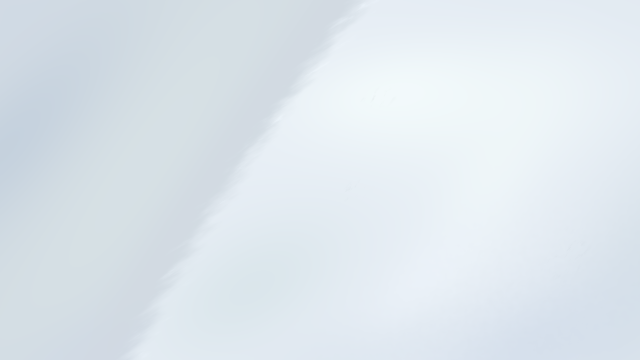
Give the GLSL for this texture, as a Shadertoy shader.

```glsl
// Pale frosted wash: a cool grey slope meets a bright snowy field along a feathered diagonal edge.
#define SHADE_COLOR vec3(0.825, 0.863, 0.889)
#define SNOW_COLOR vec3(0.905, 0.932, 0.960)
#define EDGE_SOFTNESS 0.034
#define TUFT_REACH 0.050
#define TUFT_SCALE vec2(9.0, 36.0)
#define TUFT_ANGLE 0.55
#define GRAIN_AMOUNT 0.012

vec2 hashGradient(vec2 cell) {
    vec2 h = vec2(dot(cell, vec2(127.1, 311.7)), dot(cell, vec2(269.5, 183.3)));
    return 2.0 * fract(sin(h) * 43758.5) - 1.0;
}

float gradientNoise(vec2 p) {
    vec2 i = floor(p), f = fract(p);
    vec2 u = f * f * f * (f * (f * 6.0 - 15.0) + 10.0);
    float a = dot(hashGradient(i), f);
    float b = dot(hashGradient(i + vec2(1, 0)), f - vec2(1, 0));
    float c = dot(hashGradient(i + vec2(0, 1)), f - vec2(0, 1));
    float d = dot(hashGradient(i + vec2(1, 1)), f - vec2(1, 1));
    return mix(mix(a, b, u.x), mix(c, d, u.x), u.y);
}

float fbm(vec2 p) {
    float sum = 0.0, gain = 0.6;
    for (int i = 0; i < 4; i++) {
        sum += gain * gradientNoise(p);
        p = p * 2.03 + 17.3;
        gain *= 0.5;
    }
    return sum;
}

vec2 rotate(vec2 p, float angle) {
    float c = cos(angle), s = sin(angle);
    return vec2(c * p.x + s * p.y, c * p.y - s * p.x);
}

// Soft elliptical weight, long axis turned by angle
float glow(vec2 p, vec2 center, vec2 radius, float angle) {
    vec2 q = rotate(p - center, angle) / radius;
    return exp(-dot(q, q));
}

// Signed distance to the diagonal edge, positive on the snow side
float edgeDistance(vec2 p) {
    return (p.x - 0.358 - 0.52 * p.y - 0.13 * p.y * p.y) * 0.85;
}

vec3 shadeSide(vec2 p, float d) {
    vec3 col = SHADE_COLOR;
    col = mix(col, vec3(0.845, 0.885, 0.899), 0.8 * glow(p, vec2(0.40, 0.55), vec2(0.70, 0.16), 0.97));
    col = mix(col, vec3(0.758, 0.809, 0.862), 0.8 * glow(p, vec2(0.02, 0.60), vec2(0.42, 0.14), 0.87));
    col = mix(col, vec3(0.815, 0.850, 0.898), 0.7 * glow(p, vec2(0.0, 1.0), vec2(0.26, 0.20), 0.8));
    col = mix(col, vec3(0.812, 0.850, 0.902), 0.7 * glow(p, vec2(0.27, 0.0), vec2(0.24, 0.12), 0.3));
    float rim = (d + 0.06) / 0.07;
    return mix(col, vec3(0.820, 0.850, 0.884), 0.7 * exp(-rim * rim));
}

vec3 snowSide(vec2 p) {
    vec3 col = SNOW_COLOR;
    col = mix(col, vec3(0.882, 0.914, 0.945), 0.8 * glow(p, vec2(1.70, 1.0), vec2(0.60, 0.20), -0.1));
    // Bright snow
    col = mix(col, vec3(0.938, 0.968, 0.976), 0.9 * glow(p, vec2(1.30, 0.70), vec2(0.42, 0.18), 0.1));
    col = mix(col, vec3(0.938, 0.968, 0.976), 0.8 * glow(p, vec2(1.37, 0.52), vec2(0.30, 0.12), 1.1));
    col = mix(col, vec3(0.955, 0.984, 0.987), 0.8 * glow(p, vec2(1.09, 0.74), vec2(0.24, 0.11), 0.15));
    // Cool hollows
    col = mix(col, vec3(0.853, 0.899, 0.919), 0.9 * glow(p, vec2(0.70, 0.20), vec2(0.30, 0.16), 0.55));
    col = mix(col, vec3(0.868, 0.903, 0.938), 0.8 * glow(p, vec2(0.95, 0.0), vec2(0.32, 0.12), 0.2));
    col = mix(col, vec3(0.832, 0.874, 0.906), 0.9 * glow(p, vec2(1.80, 0.22), vec2(0.50, 0.22), 1.1));
    col = mix(col, vec3(0.832, 0.872, 0.921), 0.9 * glow(p, vec2(1.50, 0.04), vec2(0.38, 0.15), 0.4));
    return mix(col, vec3(0.922, 0.948, 0.975), 0.8 * glow(p, vec2(1.20, 0.25), vec2(0.20, 0.07), 0.75));
}

void mainImage(out vec4 fragColor, in vec2 fragCoord) {
    vec2 p = fragCoord / iResolution.y;
    float d = edgeDistance(p);

    // Feathered edge
    vec2 strokeSpace = rotate(p, TUFT_ANGLE) * TUFT_SCALE;
    float tufts = fbm(strokeSpace);
    float snow = smoothstep(-EDGE_SOFTNESS, EDGE_SOFTNESS, d + TUFT_REACH * tufts);
    vec3 col = mix(shadeSide(p, d), snowSide(p), snow);

    // Pale wisps caught along the edge
    float wisps = smoothstep(0.08, 0.40, fbm(strokeSpace * 1.4 + 5.0));
    col += 0.030 * wisps * exp(-d * d / 0.0012);

    // Grain in the lower right, plus a few faint scratches
    float grainArea = glow(p, vec2(1.40, 0.18), vec2(0.45, 0.20), 0.5);
    col += GRAIN_AMOUNT * grainArea * fbm(p * 45.0);
    float scratchArea = glow(p, vec2(0.98, 0.47), vec2(0.035, 0.018), 0.5)
                      + glow(p, vec2(1.05, 0.727), vec2(0.045, 0.020), 0.2)
                      + glow(p, vec2(1.58, 0.29), vec2(0.06, 0.04), 1.2);
    col -= 0.035 * scratchArea * smoothstep(0.05, 0.35, fbm(rotate(p, 0.9) * vec2(25.0, 75.0)));

    fragColor = vec4(clamp(col, 0.0, 1.0), 1.0);
}
```
